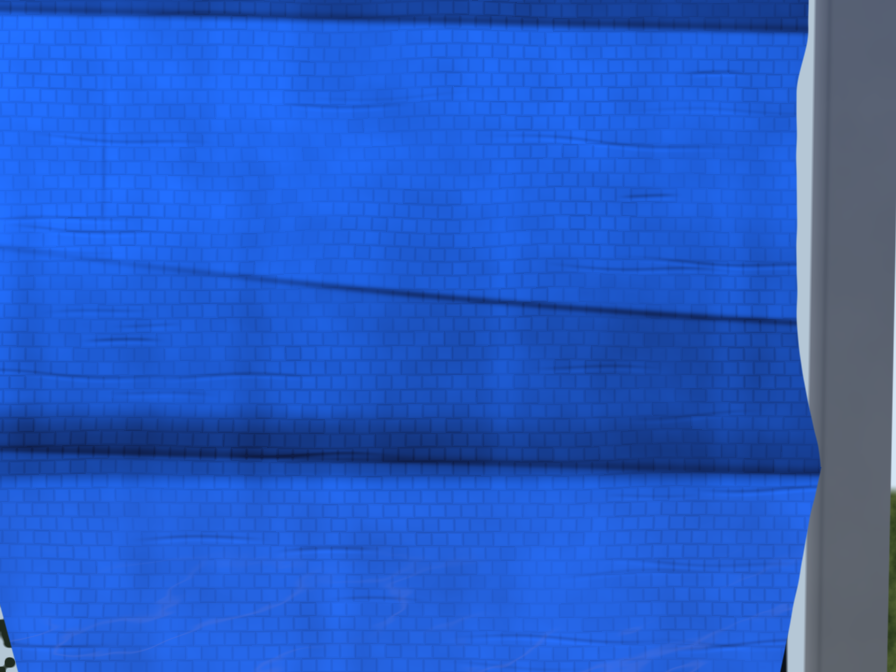
Reproduce this texture procedurally as a Shadertoy shader.

```glsl
#define WEAVE_CELLS vec2(44.0, 47.0)
#define WEAVE_DEPTH 0.15
#define CRUMPLE 0.17
#define CREASES 34
#define CREASE_WIDTH 0.0026
#define CREASE_DEPTH 0.2
#define SHADE_BLUE vec3(0.045, 0.075, 0.20)
#define LIT_BLUE vec3(0.135, 0.425, 0.98)
#define HAZE vec3(0.33, 0.44, 0.84)
#define POLE_GRAY vec3(0.355, 0.385, 0.44)
#define PALE vec3(0.71, 0.78, 0.84)

float hash(vec2 p) {
    vec3 q = fract(p.xyx * 0.1031);
    q += dot(q, q.yzx + 33.33);
    return fract((q.x + q.y) * q.z);
}

float noise(vec2 p) {
    vec2 i = floor(p), f = fract(p);
    f = f * f * (3.0 - 2.0 * f);
    return mix(mix(hash(i), hash(i + vec2(1, 0)), f.x),
               mix(hash(i + vec2(0, 1)), hash(i + vec2(1, 1)), f.x), f.y);
}

float fbm(vec2 p) {
    float sum = 0.0, amp = 0.5;
    for (int i = 0; i < 4; i++) {
        sum += amp * noise(p);
        p = mat2(1.6, 1.2, -1.2, 1.6) * p + 7.3;
        amp *= 0.5;
    }
    return sum;
}

float bell(float d, float width) {
    d /= width;
    return exp(-d * d);
}

// Right border of the sheet, bulging at the lower fold
float sheetEdge(float y) {
    float upper = 1.185 + 0.018 * smoothstep(0.86, 0.96, y)
                + 0.037 * (1.0 - smoothstep(0.27, 0.53, y));
    float lower = mix(1.16, 1.221, y / 0.305);
    return y > 0.305 ? upper : lower;
}

// Staggered woven tapes: dark seams and small tone steps
float weave(vec2 p) {
    vec2 g = (p + 0.008 * vec2(noise(p * 7.0), noise(p * 6.0 + 20.0))) * WEAVE_CELLS;
    float row = floor(g.y);
    g.x += 0.5 * mod(row, 2.0) + 0.15 * hash(vec2(row, 3.0));
    vec2 cell = floor(g), f = abs(fract(g) - 0.5);
    vec2 seam = smoothstep(vec2(0.34, 0.32), vec2(0.5), f);
    float patchy = 0.3 + 0.9 * noise(p * 9.0 + 4.0);
    float lines = max(seam.y * (0.4 + 0.6 * hash(cell)), 0.75 * seam.x);
    return 0.055 * (hash(cell + 9.0) - 0.5) + WEAVE_DEPTH * (0.2 - lines) * patchy;
}

// Short, nearly level wrinkles with a lit lower lip
float creases(vec2 p) {
    float sum = 0.0;
    for (int i = 0; i < CREASES; i++) {
        float k = float(i);
        vec2 q = p - vec2(1.2 * hash(vec2(k, 1.0)), hash(vec2(k, 5.0)));
        float reach = 0.05 + 0.18 * hash(vec2(k, 11.0));
        q.y -= (hash(vec2(k, 17.0)) - 0.55) * 0.12 * q.x + 0.003 * sin(q.x * 24.0 + k);
        float fade = 1.0 - smoothstep(0.3 * reach, reach, abs(q.x));
        float depth = 0.25 + 0.75 * hash(vec2(k, 23.0));
        sum += fade * depth * (0.4 * bell(q.y + 0.006, CREASE_WIDTH) - bell(q.y, CREASE_WIDTH));
    }
    return sum * CREASE_DEPTH;
}

float sheetLight(vec2 p) {
    float diagonal = 0.632 - 0.135 * p.x + 0.034 * p.x * p.x;
    float below = diagonal - p.y;
    float h = p.y - (0.328 - 0.029 * p.x);
    float across = p.x / 1.2;

    // Large panels between the folds
    float upper = mix(0.97, 0.82, across) - 0.12 * bell(below, 0.11) * across;
    upper -= smoothstep(-0.003, 0.012, below) * (0.05 + 0.09 * across);
    upper -= 0.12 * smoothstep(0.0, 0.2, below);
    float ragged = h + 0.03 * (fbm(p * vec2(6.0, 14.0)) - 0.5);
    upper -= mix(0.42, 0.14, smoothstep(0.1, 0.9, across)) * (1.0 - smoothstep(0.02, 0.09, ragged));
    float lower = 0.85 - 0.28 * smoothstep(0.275, 0.3, p.y);
    float light = mix(lower, upper, smoothstep(-0.004, 0.004, h));

    // Fold lines and the dark hem at the top
    light -= (0.16 + 0.26 * smoothstep(0.2, 0.6, p.x)) * bell(below, 0.0055);
    light -= 0.17 * bell(h - 0.004, 0.008);
    float hem = p.y - (0.984 - 0.025 * p.x);
    light -= 0.38 * smoothstep(-0.012, 0.004, hem) + 0.15 * bell(hem - 0.003, 0.006);

    // Vertical ripples and crumpled film
    light += 0.11 * (noise(vec2(p.x * 24.0, p.y * 2.0)) - 0.5);
    light += CRUMPLE * (fbm(mat2(7.0, 5.0, -5.0, 12.0) * p) - 0.47);
    light -= 0.12 * bell(p.x - 0.147 - 0.01 * p.y, 0.004) * bell(p.y - 0.76, 0.1);
    return light + weave(p) + creases(p);
}

vec3 sheetColor(vec2 p) {
    vec3 color = mix(SHADE_BLUE, LIT_BLUE, clamp(sheetLight(p), 0.1, 1.06));
    float low = 1.0 - smoothstep(0.24, 0.3, p.y);
    vec2 q = mat2(4.0, -5.0, 3.0, 16.0) * p;
    float scuff = bell(fbm(q) - 0.5, 0.025) * smoothstep(0.4, 0.65, noise(p * 8.0 + 2.0));
    return mix(color, HAZE, low * (0.1 + 0.3 * scuff * (1.0 - smoothstep(0.08, 0.22, p.y))));
}

// Pole, its pale rim, and the strip of garden beyond
vec3 backdrop(vec2 p, float px) {
    float rim = mix(1.197, 1.213, p.y);
    vec3 pole = POLE_GRAY + vec3(0.03, 0.015, -0.03) * (0.5 - p.y);
    pole += 0.07 * bell(p.x - rim, 0.012) - 0.035 * bell(p.x - rim - 0.022, 0.004);
    pole += 0.02 * (fbm(p * 12.0) - 0.5);
    vec3 strip = mix(vec3(0.04, 0.06, 0.09), PALE, smoothstep(1.168, 1.174, p.x));
    vec3 color = mix(strip, pole, smoothstep(-0.003, 0.003, p.x - rim));
    vec3 leaves = mix(vec3(0.10, 0.16, 0.07), vec3(0.42, 0.48, 0.25), fbm(p * 50.0));
    vec3 garden = mix(leaves, PALE + 0.12, smoothstep(0.26, 0.28, p.y));
    return mix(color, garden, smoothstep(-px, px, p.x - mix(1.32, 1.34, p.y)));
}

void mainImage(out vec4 fragColor, in vec2 fragCoord) {
    vec2 p = fragCoord / iResolution.y;
    float px = 1.2 / iResolution.y;
    float edge = sheetEdge(p.y) + 0.003 * (noise(vec2(p.y * 30.0, 2.0)) - 0.5);
    vec3 color = mix(sheetColor(p), backdrop(p, px), smoothstep(-px, px, p.x - edge));
    float corner = 0.027 * (1.0 - p.y / 0.1) - p.x;
    vec3 ground = mix(vec3(0.12, 0.16, 0.12), PALE, smoothstep(0.45, 0.7, noise(p * 70.0)));
    fragColor = vec4(mix(color, ground, smoothstep(-px, px, corner)), 1.0);
}
```
